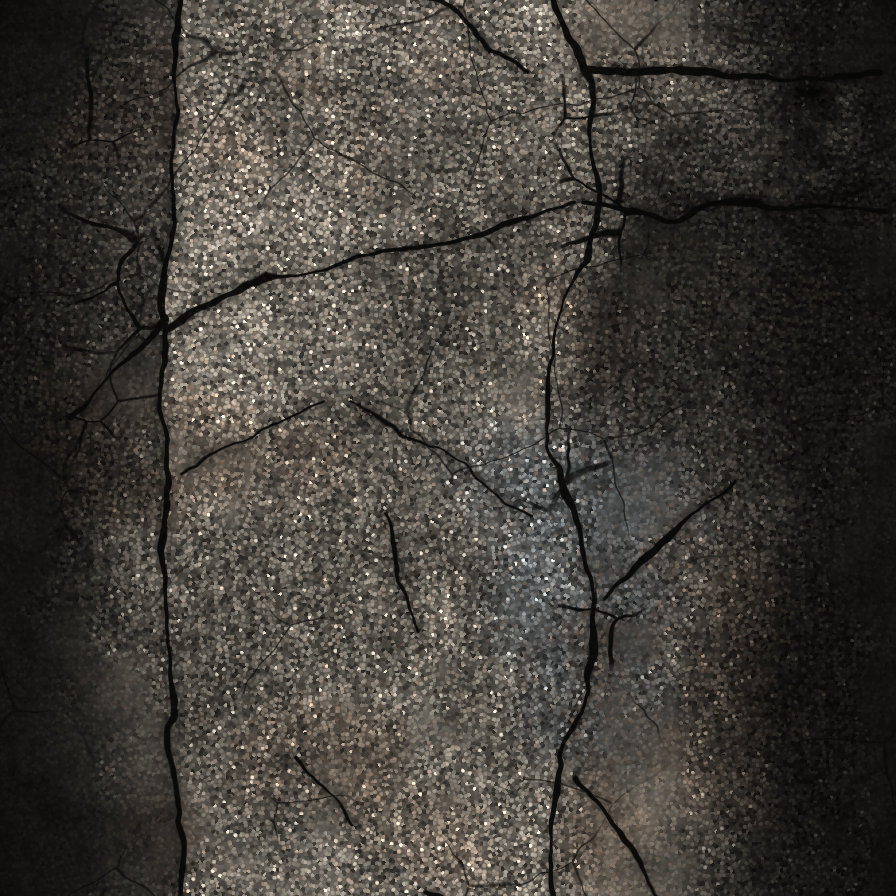
A Shadertoy shader for this texture:

```glsl
// Weathered, cracked concrete slab with dark stained sides and gritty aggregate; tiles.
#define GRIT_CELLS 230.0
#define GRIT_CONTRAST 1.35
#define SPARKLE 0.34
#define SHADE_TONE 0.085
#define SLAB_TONE 0.365
#define CRACK_WIDTH 0.0030
#define CRACK_WARP 0.036
#define RUBBLE_CELLS 13.0
#define WARM vec3(1.03, 0.98, 0.90)
#define COOL vec3(0.95, 0.98, 0.98)
#define RUST vec3(1.12, 0.96, 0.82)
#define CRACK_COLOR vec3(0.025, 0.025, 0.023)

float hash(vec2 p) {
    return fract(sin(dot(p, vec2(127.1, 311.7))) * 43758.5453);
}

// Value noise with n cells across the canvas, wrapping at its edges
float noise(vec2 uv, float n, float salt) {
    vec2 p = uv * n, i = floor(p), f = fract(p);
    f = f * f * (3.0 - 2.0 * f);
    vec2 a = mod(i, n) + salt, b = mod(i + 1.0, n) + salt;
    return mix(mix(hash(a), hash(vec2(b.x, a.y)), f.x),
               mix(hash(vec2(a.x, b.y)), hash(b), f.x), f.y);
}

float fbm(vec2 uv, float n, float salt) {
    float sum = 0.0, amp = 0.533;
    for (int i = 0; i < 4; i++) {
        sum += amp * noise(uv, n, salt);
        n *= 2.0;
        amp *= 0.5;
    }
    return sum;
}

// Wrapping cells: nearest distance, second distance, cell id
vec3 cells(vec2 uv, float n, float salt) {
    vec2 p = uv * n, base = floor(p);
    vec3 best = vec3(9.0, 9.0, 0.0);
    for (int y = -1; y <= 1; y++)
    for (int x = -1; x <= 1; x++) {
        vec2 cell = base + vec2(x, y), key = mod(cell, n) + salt;
        vec2 site = cell + vec2(hash(key), hash(key + 37.3));
        float d = length(p - site);
        if (d < best.x) best = vec3(d, best.x, hash(key + 71.9));
        else best.y = min(best.y, d);
    }
    return best;
}

float band(float v, float lo, float hi, float soft) {
    return smoothstep(lo - soft, lo + soft, v) * (1.0 - smoothstep(hi - soft, hi + soft, v));
}

float line(float d, float width) {
    float px = 0.8 / iResolution.y;
    return 1.0 - smoothstep(max(width - px, 0.0), width + px, d);
}

// Single fractures as end points, widest first
const vec4 FRACTURES[12] = vec4[12](
    vec4(0.65, 0.915, 0.99, 0.905), vec4(0.65, 0.765, 0.99, 0.765),
    vec4(0.68, 0.34, 0.83, 0.46), vec4(0.64, 0.13, 0.73, 0.0),
    vec4(0.08, 0.53, 0.19, 0.64), vec4(0.19, 0.63, 0.30, 0.69),
    vec4(0.30, 0.69, 0.64, 0.765), vec4(0.47, 1.0, 0.60, 0.92),
    vec4(0.42, 0.43, 0.47, 0.29), vec4(0.33, 0.16, 0.39, 0.08),
    vec4(0.39, 0.55, 0.60, 0.43), vec4(0.20, 0.475, 0.36, 0.55));

float segmentDistance(vec2 p, vec4 s) {
    vec2 d = p - 0.5 * (s.xy + s.zw), halfSpan = 0.5 * (s.zw - s.xy);
    d -= round(d);
    float t = clamp(dot(d, halfSpan) / dot(halfSpan, halfSpan), -1.0, 1.0);
    return length(d - halfSpan * t);
}

void mainImage(out vec4 fragColor, in vec2 fragCoord) {
    vec2 uv = fragCoord / iResolution.xy;
    vec2 jag = vec2(fbm(uv, 12.0, 3.0), fbm(uv, 12.0, 19.0)) - 0.5;
    vec2 q = uv + CRACK_WARP * jag;

    // Joints at both sides of the slab
    float leftSide = q.x - 0.192 - 0.008 * cos(6.28318 * q.y);
    float rightSide = q.x - 0.64 - 0.03 * cos(12.56637 * (q.y - 0.31));

    // Broad light and stains
    vec2 cloud = uv + 0.12 * (vec2(fbm(uv, 5.0, 41.0), fbm(uv, 5.0, 53.0)) - 0.5);
    float lit = smoothstep(0.02, 0.20, cloud.x) * (1.0 - smoothstep(0.70, 0.90, cloud.x));
    float leftLight = mix(0.45, 1.0, band(cloud.y, 0.12, 0.42, 0.06));
    float rightLight = mix(0.80, 0.22, band(cloud.y, 0.50, 0.90, 0.07) * smoothstep(0.0, 0.06, rightSide));
    lit *= mix(leftLight, 1.0, smoothstep(-0.004, 0.004, leftSide));
    lit *= mix(1.0, rightLight, smoothstep(-0.01, 0.02, rightSide));
    float stain = fbm(uv, 4.0, 67.0);
    float mottle = fbm(uv, 32.0, 83.0);
    float tone = mix(SHADE_TONE, SLAB_TONE, lit);
    tone *= (0.62 + 0.76 * stain) * (0.72 + 0.56 * mottle);

    // Rough bed of the sunken strip
    float trench = band(q.y, 0.775, 0.90, 0.01) * band(q.x, 0.67, 0.96, 0.03);
    tone += trench * 0.22 * (fbm(uv, 20.0, 97.0) - 0.42);

    // Aggregate grains and bright chips
    vec3 grit = cells(uv, GRIT_CELLS, 5.0);
    float smoothPatch = smoothstep(0.60, 0.72, fbm(uv, 7.0, 113.0));
    float stone = (grit.z - 0.42) * (1.0 - smoothstep(0.3, 0.9, grit.x)) - 0.10 * smoothstep(0.3, 0.8, grit.x);
    tone *= 1.0 + GRIT_CONTRAST * stone * (1.0 - 0.6 * smoothPatch);
    float chip = smoothstep(0.93, 0.99, grit.z) * (1.0 - smoothstep(0.2, 0.7, grit.x));
    tone += SPARKLE * chip * (0.25 + 0.75 * lit) * (1.0 - smoothPatch);

    vec3 tint = mix(WARM, COOL, smoothstep(0.40, 0.65, fbm(uv, 3.0, 131.0)));
    float rusty = smoothstep(0.50, 0.72, fbm(uv, 6.0, 149.0));
    tint = mix(tint, RUST, 0.5 * rusty + 0.5 * step(0.85, hash(vec2(grit.z, 2.0))));
    vec3 color = tint * max(tone, 0.015);

    // Cracks: joints, broken rubble beside them, hairlines, fractures
    float width = CRACK_WIDTH * (0.25 + 1.3 * noise(uv, 18.0, 163.0));
    float nearest = min(abs(leftSide), abs(rightSide));
    float crack = max(line(abs(leftSide), width), line(abs(rightSide), width * 1.2));
    vec3 rubble = cells(q, RUBBLE_CELLS, 11.0);
    float broken = max(band(q.x, 0.08, 0.19, 0.015), band(rightSide, -0.045, 0.055, 0.02));
    broken *= smoothstep(0.38, 0.52, fbm(uv, 5.0, 173.0));
    crack = max(crack, broken * line(0.5 * (rubble.y - rubble.x) / RUBBLE_CELLS, width * 0.6));
    vec3 plates = cells(q, 6.0, 29.0);
    float hairline = line((plates.y - plates.x) / 12.0, width * 0.25);
    crack = max(crack, 0.7 * hairline * smoothstep(0.48, 0.60, fbm(uv, 6.0, 181.0)));
    for (int i = 0; i < 12; i++) {
        float d = segmentDistance(q, FRACTURES[i]);
        nearest = min(nearest, d);
        crack = max(crack, line(d, width * mix(1.3, 0.4, float(i) / 11.0)));
    }
    color *= 1.0 - 0.35 * exp(-nearest / 0.006);
    color = mix(color, CRACK_COLOR, 0.92 * crack);
    fragColor = vec4(clamp(color, 0.0, 1.0), 1.0);
}
```
